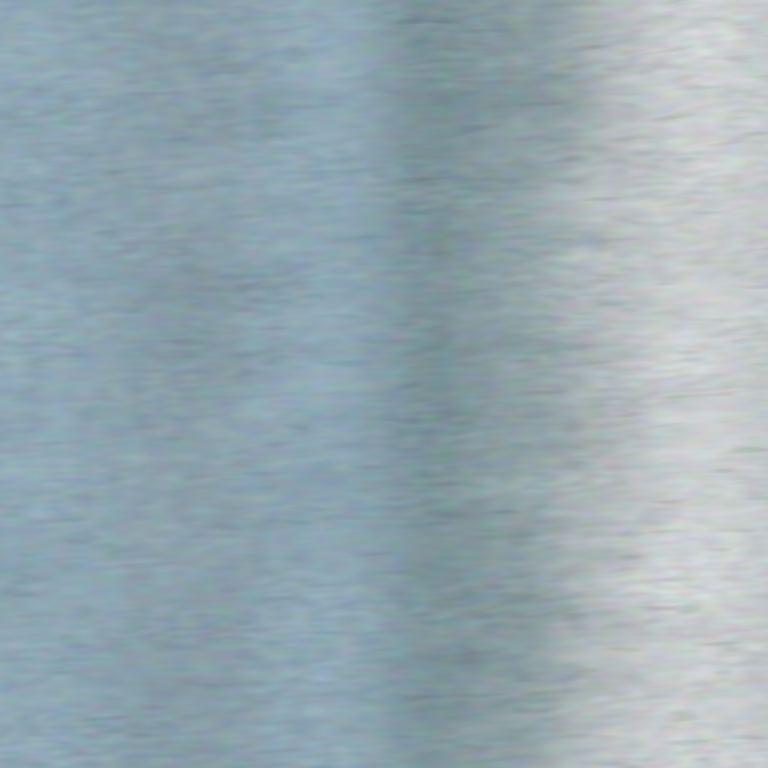
A three.js fragment shader for this texture:

```glsl
#define STREAK_TILT 0.045
#define STREAK_GAIN 0.036
#define HAIR_GAIN 0.036
#define CLOUD_GAIN 0.034
#define TINT_GAIN 0.040
#define EDGE_RAGGED 0.035
#define BAND_LEAN 0.030

varying vec2 vUv;

vec2 hashGradient(vec2 cell) {
  vec3 p = fract(vec3(cell.xyx) * vec3(0.1031, 0.1030, 0.0973));
  p += dot(p, p.yzx + 33.33);
  float angle = 6.2832 * fract((p.x + p.y) * p.z);
  return vec2(cos(angle), sin(angle));
}

float gradientNoise(vec2 p) {
  vec2 i = floor(p);
  vec2 f = p - i;
  vec2 u = f * f * f * (f * (f * 6.0 - 15.0) + 10.0);
  float a = dot(hashGradient(i), f);
  float b = dot(hashGradient(i + vec2(1.0, 0.0)), f - vec2(1.0, 0.0));
  float c = dot(hashGradient(i + vec2(0.0, 1.0)), f - vec2(0.0, 1.0));
  float d = dot(hashGradient(i + 1.0), f - 1.0);
  return mix(mix(a, b, u.x), mix(c, d, u.x), u.y);
}

// Octaves that shrink in both directions
float layeredNoise(vec2 p) {
  float sum = 0.0;
  float gain = 1.0;
  for (int k = 0; k < 4; k++) {
    sum += gain * gradientNoise(p);
    p = p * vec2(1.75, 1.9) + 19.7;
    gain *= 0.72;
  }
  return sum;
}

// Broad vertical bands reflected by the sheet
vec3 reflection(float x, float y) {
  vec3 steel = vec3(0.558, 0.654, 0.706);
  vec3 dullSteel = vec3(0.535, 0.619, 0.660);
  vec3 shadow = vec3(0.484, 0.572, 0.598);
  vec3 grey = vec3(0.560, 0.630, 0.645);
  vec3 silver = vec3(0.695, 0.725, 0.735);
  vec3 shine = vec3(0.785, 0.803, 0.805);

  vec3 color = mix(steel, dullSteel, smoothstep(0.04, 0.25, x));
  color = mix(color, steel, smoothstep(0.27, 0.41, x));
  float edge = mix(0.508, 0.500, y);
  float softness = mix(0.090, 0.050, y);
  color = mix(color, shadow, smoothstep(edge - softness, edge + softness, x));

  float lean = x - BAND_LEAN * (y - 0.35);
  color = mix(color, grey, smoothstep(0.55, 0.70, lean));
  color = mix(color, silver, smoothstep(0.67, 0.79, lean));
  color = mix(color, shine, smoothstep(0.76, 0.90, lean));
  return mix(color, silver, 0.35 * smoothstep(0.93, 1.02, x));
}

void main() {
  vec2 p = vec2(vUv.x, vUv.y - STREAK_TILT * vUv.x);
  p.y += 0.006 * gradientNoise(p * vec2(4.0, 7.0) + 5.0);

  // Brushed grain, mixed from wide smears to short hairs
  float streak = layeredNoise(p * vec2(5.0, 22.0));
  float hair = gradientNoise(p * vec2(30.0, 125.0) + 37.0);
  float cloud = gradientNoise(p * vec2(3.5, 6.0) + 81.0);
  float patches = 0.5 + smoothstep(-0.3, 0.4, gradientNoise(p * vec2(6.0, 14.0) + 61.0));

  // Grain displaces the bands so their borders fray
  float ragged = 0.5 * streak + 0.6 * cloud;
  vec3 color = reflection(vUv.x + EDGE_RAGGED * ragged, vUv.y);

  float shine = smoothstep(0.66, 0.85, vUv.x);
  float grain = STREAK_GAIN * streak + HAIR_GAIN * patches * hair;
  color += grain * mix(0.8, 1.1, shine) + CLOUD_GAIN * cloud;

  // Sparse dark scratches
  float scratch = gradientNoise(p * vec2(14.0, 80.0) + 153.0);
  color -= mix(0.03, 0.06, shine) * smoothstep(0.2, 0.6, scratch);

  // Soft colour flecks, shorter than the grain
  vec2 fleck = p * vec2(32.0, 64.0);
  vec3 tint = vec3(gradientNoise(fleck + 211.0),
                   gradientNoise(fleck + 317.0),
                   gradientNoise(fleck + 433.0));
  color += TINT_GAIN * tint;

  gl_FragColor = vec4(color, 1.0);
}
```
